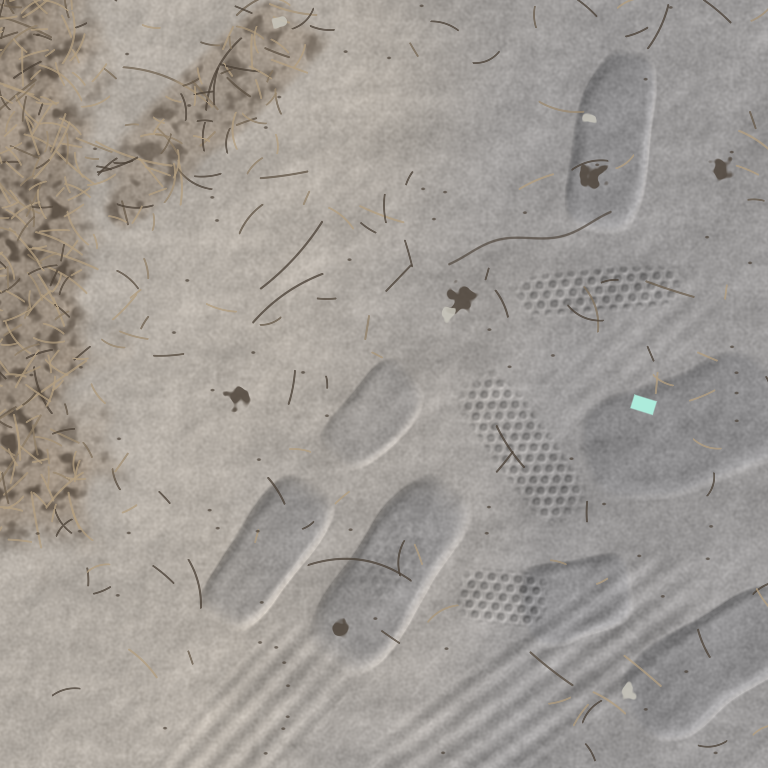
Reproduce this texture procedurally as a three.js fragment shader.

```glsl
varying vec2 vUv;

const vec3 PALE_SAND = vec3(0.695, 0.668, 0.635);
const vec3 GREY_SAND = vec3(0.600, 0.592, 0.590);
const vec3 WARM_SOIL = vec3(0.590, 0.535, 0.475);
const vec3 STRAW = vec3(0.70, 0.62, 0.50);
const vec3 DARK_TWIG = vec3(0.29, 0.25, 0.21);
const vec3 SHELL = vec3(0.78, 0.77, 0.73);
const vec3 MINT = vec3(0.68, 0.92, 0.86);

vec2 hash2(vec2 p) {
  vec3 q = fract(p.xyx * vec3(0.1031, 0.1030, 0.0973));
  q += dot(q, q.yzx + 33.33);
  return fract((q.xx + q.yz) * q.zy);
}

float corner(vec2 id, vec2 offset) {
  return dot(hash2(id) * 2.0 - 1.0, offset);
}

// Gradient noise, about -0.7 to 0.7
float noise(vec2 p) {
  vec2 i = floor(p), f = fract(p), u = f * f * (3.0 - 2.0 * f), e = vec2(1.0, 0.0);
  return mix(mix(corner(i, f), corner(i + e, f - e), u.x),
             mix(corner(i + e.yx, f - e.yx), corner(i + 1.0, f - 1.0), u.x), u.y);
}

vec2 turn(vec2 p, float a) {
  return vec2(cos(a) * p.x + sin(a) * p.y, cos(a) * p.y - sin(a) * p.x);
}

// Soft rounded area: 1 inside, 0 outside
float region(vec2 p, vec2 centre, float angle, vec2 size) {
  vec2 r = turn(p - centre, angle) / size;
  r *= r;
  return 1.0 - smoothstep(0.25, 1.3, dot(r, r));
}

// Staggered sole studs
float studs(vec2 p, vec2 centre, float angle, vec2 size, float pitch) {
  vec2 q = turn(p - centre, angle) / pitch, s = vec2(1.0, 1.5);
  float d = min(length(mod(q, s) - 0.5 * s), length(mod(q + 0.5 * s, s) - 0.5 * s));
  return (1.0 - smoothstep(0.16, 0.44, d)) * region(p, centre, angle, size);
}

float prints(vec2 p) {
  return studs(p, vec2(0.78, 0.622), 0.08, vec2(0.11, 0.028), 0.017)
       + studs(p, vec2(0.68, 0.417), -0.95, vec2(0.11, 0.040), 0.017)
       + studs(p, vec2(0.655, 0.222), -0.1, vec2(0.058, 0.036), 0.017)
       + 0.3 * studs(p, vec2(0.51, 0.27), 0.9, vec2(0.06, 0.03), 0.017);
}

// Long tyre grooves crossed by short lugs
float tyre(vec2 p, vec2 centre, float angle, vec2 size, float lugs) {
  vec2 q = turn(p - centre, angle);
  float lane = smoothstep(0.0, 0.02, -q.y);
  float ridge = sin(q.y * 210.0) + lugs * lane * sin(q.x * 290.0 + q.y * 60.0);
  return ridge * region(p, centre, angle, size);
}

float dents(vec2 p) {
  p += 0.022 * vec2(noise(p * 9.0), noise(p * 9.0 + 40.0));
  return region(p, vec2(0.345, 0.28), 0.95, vec2(0.11, 0.045))
       + region(p, vec2(0.505, 0.25), 0.95, vec2(0.13, 0.050))
       + region(p, vec2(0.80, 0.82), 1.4, vec2(0.11, 0.045))
       + 0.8 * region(p, vec2(0.89, 0.44), 0.3, vec2(0.13, 0.075))
       + region(p, vec2(0.93, 0.14), 0.6, vec2(0.12, 0.055))
       + 0.8 * region(p, vec2(0.75, 0.225), 0.2, vec2(0.07, 0.055))
       + 0.6 * region(p, vec2(0.49, 0.46), 0.8, vec2(0.07, 0.040));
}

float height(vec2 p) {
  float h = 0.010 * noise(p * 5.0) + 0.004 * noise(p * vec2(13.0, 17.0)) + 0.0011 * noise(p * 45.0);
  vec2 w = p + 0.008 * noise(p * 11.0);
  h += 0.00065 * tyre(w, vec2(0.33, 0.06), 0.82, vec2(0.15, 0.065), 0.2);
  h += 0.00070 * tyre(w, vec2(0.68, 0.09), 0.63, vec2(0.28, 0.075), 0.6);
  h += 0.00035 * tyre(w, vec2(0.83, 0.55), 0.7, vec2(0.13, 0.045), 0.0);
  return h - 0.0045 * dents(p) - 0.0007 * prints(p);
}

float grassCover(vec2 p) {
  float w = 0.09 * noise(p * 9.0) + 0.05 * noise(p * 27.0);
  float bank = (1.0 - smoothstep(0.06, 0.15, p.x + w)) * smoothstep(0.24, 0.34, p.y + w);
  return max(bank, 0.7 * region(p + w, vec2(0.29, 0.88), 0.75, vec2(0.17, 0.055)));
}

// Scattered bent stalks: x is coverage, y is tone
vec2 stalks(vec2 p, float cells, float width, float seed, float sparse) {
  vec2 g = p * cells, result = vec2(0.0);
  for (int j = -1; j <= 1; j++) for (int i = -1; i <= 1; i++) {
    vec2 id = floor(g) + vec2(float(i), float(j));
    vec2 r = hash2(id + seed), s = hash2(id + seed + 57.0);
    float keep = step(s.x, mix(sparse, 0.9, grassCover((id + 0.5) / cells)));
    vec2 q = turn(g - id - r, 6.283 * fract(s.x * 17.0 + s.y));
    q.y += (r.y - 0.5) * 0.7 * q.x * q.x;
    float d = length(vec2(max(abs(q.x) - 0.25 - 0.5 * s.y, 0.0), q.y)) / cells;
    float cover = keep * (1.0 - smoothstep(0.3 * width, width, d));
    if (cover > result.x) result = vec2(cover, r.x);
  }
  return result;
}

float clump(vec2 p, vec2 centre, float radius) {
  float d = length(p - centre) / radius + 1.3 * noise(p * 85.0);
  return 1.0 - smoothstep(0.6, 0.9, d);
}

void main() {
  vec2 p = vUv;
  float cover = grassCover(p);

  // Sand tint, relief and grain
  float grey = smoothstep(0.30, 0.62, p.x * 0.8 - p.y * 0.12 + 0.08 + 0.18 * noise(p * 4.0));
  vec3 color = mix(PALE_SAND, GREY_SAND, clamp(grey + 0.5 * dents(p), 0.0, 1.2));
  color = mix(color, WARM_SOIL, 0.85 * cover);
  vec2 toLight = vec2(-0.6, 0.8) * 0.003;
  float slope = (height(p) - height(p + toLight)) / 0.003;
  color *= 1.0 + 0.7 * clamp(slope, -0.3, 0.3) - 0.05 * dents(p) - 0.17 * prints(p);
  color += 0.07 * noise(p * 220.0) + 0.05 * noise(p * 110.0) + 0.025 * noise(p * 30.0);

  // Litter shadows and dry stalks
  float litter = cover * smoothstep(-0.05, 0.4, noise(p * 38.0) + 0.6 * noise(p * 90.0));
  color = mix(color, DARK_TWIG, 0.75 * litter);
  for (int k = 0; k < 4; k++) {
    float n = float(k);
    vec2 stalk = stalks(p, 11.0 + 9.0 * n, 0.0022 - 0.0001 * n, 19.0 * n + 3.0, 0.035);
    vec3 tint = mix(DARK_TWIG, STRAW, smoothstep(0.25, 0.75, stalk.y + 0.25 * cover));
    color = mix(color, tint, 0.75 * stalk.x);
  }

  // Specks, loose debris and a long twig
  vec2 cell = floor(p * 34.0), rnd = hash2(cell + 91.0);
  float speck = length((fract(p * 34.0) - 0.2 - 0.6 * rnd) * vec2(1.0, 1.5));
  color = mix(color, DARK_TWIG, 0.7 * step(0.93, hash2(cell).x) * (1.0 - smoothstep(0.04, 0.13, speck)));
  float debris = clump(p, vec2(0.60, 0.61), 0.022) + clump(p, vec2(0.31, 0.482), 0.016)
               + clump(p, vec2(0.773, 0.77), 0.018) + clump(p, vec2(0.443, 0.18), 0.014)
               + clump(p, vec2(0.94, 0.78), 0.016);
  color = mix(color, DARK_TWIG, 0.8 * min(debris, 1.0));
  vec2 t = turn(p - vec2(0.69, 0.69), 0.25);
  float twig = length(vec2(max(abs(t.x) - 0.11, 0.0), t.y + 0.008 * sin(t.x * 38.0)));
  color = mix(color, DARK_TWIG, 0.65 * (1.0 - smoothstep(0.0006, 0.0025, twig)));

  // Pale shells and a scrap of mint paper
  float shell = clump(p, vec2(0.583, 0.592), 0.010) + clump(p, vec2(0.819, 0.098), 0.012)
              + clump(p, vec2(0.768, 0.845), 0.010) + clump(p, vec2(0.362, 0.972), 0.010);
  color = mix(color, SHELL, 0.85 * min(shell, 1.0));
  vec2 paper = abs(turn(p - vec2(0.838, 0.473), -0.3)) - vec2(0.015, 0.009);
  color = mix(color, MINT, 1.0 - smoothstep(-0.001, 0.0015, max(paper.x, paper.y)));

  gl_FragColor = vec4(clamp(color, 0.0, 1.0), 1.0);
}
```
